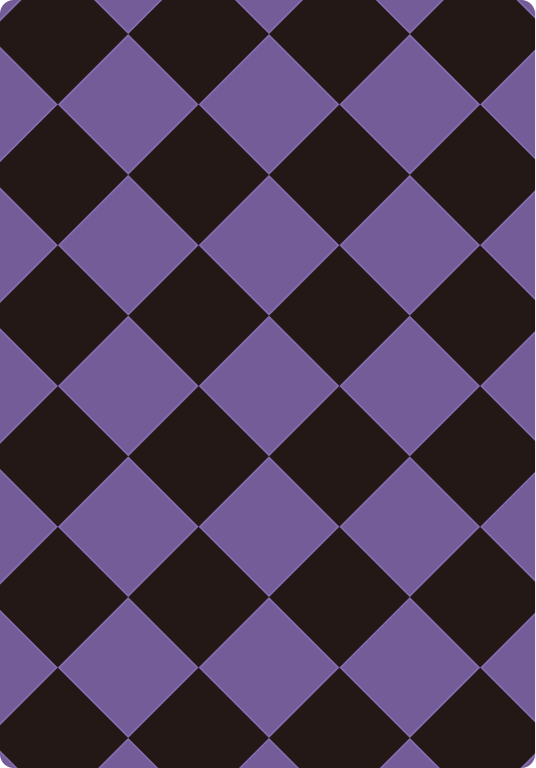
Reproduce this pattern procedurally as a Shadertoy shader.

```glsl
// Violet and near-black diamond checkerboard on a card with rounded corners.

const vec3 DARK   = vec3(0.137, 0.094, 0.082);
const vec3 VIOLET = vec3(0.455, 0.361, 0.596);
const vec3 RIM    = vec3(0.530, 0.430, 0.700);
const vec3 PAPER  = vec3(1.0);

// All lengths are fractions of the canvas height.
const float PERIOD        = 0.1833;
const float RIM_WIDTH     = 0.0021;
const float CORNER_RADIUS = 0.018;
const float RIGHT_MARGIN  = 0.0012;
const vec2  LATTICE_SHIFT = vec2(0.0013, -0.0026);

// Signed distance to the nearest diamond of a square lattice, negative inside.
float diamondLattice(vec2 p, float period) {
    vec2 cell = abs(fract(p / period + 0.5) - 0.5) * period;
    return (cell.x + cell.y - 0.5 * period) * sqrt(0.5);
}

// Signed distance to a box with rounded corners, negative inside.
float roundedBox(vec2 p, vec2 halfSize, float radius) {
    vec2 q = abs(p) - halfSize + radius;
    return length(max(q, 0.0)) + min(max(q.x, q.y), 0.0) - radius;
}

// Antialiased coverage of the negative side of a distance.
float coverage(float d, float pixel) {
    return clamp(0.5 - d / pixel, 0.0, 1.0);
}

void mainImage(out vec4 fragColor, in vec2 fragCoord) {
    float pixel = 1.0 / iResolution.y;
    vec2 canvas = iResolution.xy * pixel;
    vec2 p = fragCoord * pixel - 0.5 * canvas;

    // Violet diamonds with a thin lighter rim just inside each edge
    float d = diamondLattice(p - LATTICE_SHIFT, PERIOD);
    vec3 fill = mix(RIM, VIOLET, coverage(d + RIM_WIDTH, pixel));
    vec3 color = mix(DARK, fill, coverage(d, pixel));

    // Card outline
    vec2 cardSize = canvas - vec2(RIGHT_MARGIN, 0.0);
    vec2 cardCenter = vec2(-0.5 * RIGHT_MARGIN, 0.0);
    float card = roundedBox(p - cardCenter, 0.5 * cardSize, CORNER_RADIUS);
    color = mix(PAPER, color, coverage(card, pixel));

    fragColor = vec4(color, 1.0);
}
```
